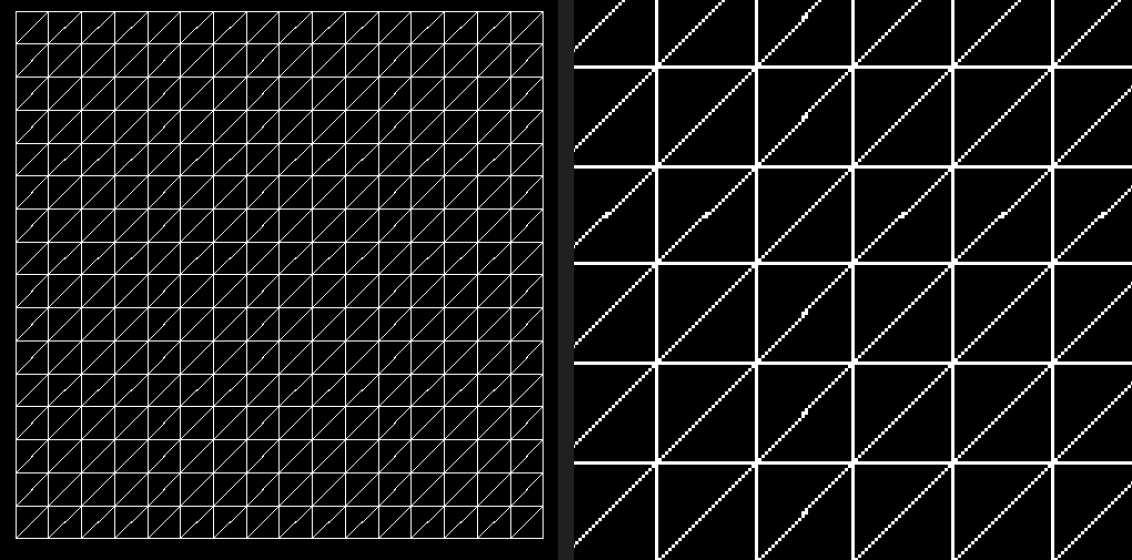
Left, the full canvas; right, a detail of the centre.
Reproduce this pattern procedurally as a Shadertoy shader.

```glsl
// Grid line positions, snapped to whole lattice dots
vec2 edge(vec2 i) {
    return floor(29.73 * i + 0.15);
}

// 1 where a lattice dot lies on a grid line or a cell diagonal
float meshDot(vec2 dot2) {
    vec2 p = dot2 - vec2(14.0, 10.0);
    if (any(lessThan(p, vec2(0.0))) || any(greaterThan(p, vec2(475.0)))) return 0.0;

    vec2 cell = ceil((p + 0.85) / 29.73) - 1.0;
    vec2 local = p - edge(cell);
    if (min(local.x, local.y) < 0.5) return 1.0;

    // Rising diagonal, one dot per step of the longer side
    vec2 size = edge(cell + 1.0) - edge(cell);
    float rise = size.y - local.y;
    float error = abs(local.x * size.y - rise * size.x);
    return step(error, 0.5 * max(size.x, size.y));
}

void mainImage(out vec4 fragColor, in vec2 fragCoord) {
    // Dot lattice over the canvas, rows counted from the top
    vec2 lattice = vec2(503.0, 505.0);
    vec2 uv = fragCoord / iResolution.xy;
    vec2 center = vec2(uv.x, 1.0 - uv.y) * lattice;
    vec2 footprint = lattice / iResolution.xy;
    vec2 lo = center - 0.5 * footprint;
    vec2 hi = center + 0.5 * footprint;

    // Area coverage of the dots under this sample
    float light = 0.0;
    for (float y = floor(lo.y); y < hi.y; y++) {
        for (float x = floor(lo.x); x < hi.x; x++) {
            vec2 corner = vec2(x, y);
            vec2 overlap = max(min(hi, corner + 1.0) - max(lo, corner), 0.0);
            light += meshDot(corner) * overlap.x * overlap.y;
        }
    }
    light /= footprint.x * footprint.y;

    fragColor = vec4(vec3(light), 1.0);
}
```
